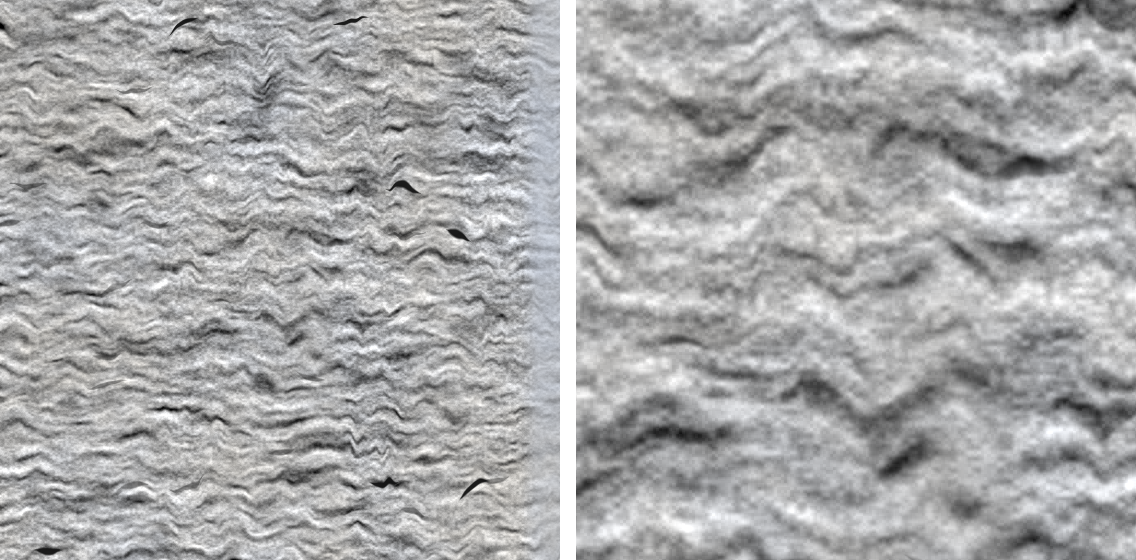
Left: the whole. Right: its middle third, enlarged.
Reproduce this texture procedurally as a WebGL 2 fragment shader.

```glsl
#version 300 es
precision highp float;

uniform vec2 u_resolution;
out vec4 outColor;

float hash(vec2 p) {
    vec3 q = fract(vec3(p.xyx) * 0.1031);
    q += dot(q, q.yzx + 33.33);
    return fract((q.x + q.y) * q.z);
}

float noise(vec2 p) {
    vec2 cell = floor(p);
    vec2 f = fract(p);
    f = f * f * (3.0 - 2.0 * f);
    float low = mix(hash(cell), hash(cell + vec2(1, 0)), f.x);
    float high = mix(hash(cell + vec2(0, 1)), hash(cell + vec2(1, 1)), f.x);
    return mix(low, high, f.y);
}

// Noise centred on zero, offset by a seed
float signedNoise(vec2 p, float seed) {
    return noise(p + seed * 17.31) - 0.5;
}

// Bends flat layers into irregular chevrons, tighter inside the columns
vec2 ripple(vec2 p, float column) {
    float bend = 0.026 * signedNoise(p * vec2(23.0, 11.0), 1.0);
    bend += 0.011 * signedNoise(p * vec2(52.0, 28.0), 2.0);
    bend += 0.010 * column * signedNoise(p * vec2(85.0, 20.0), 3.0);
    return p + vec2(0.0, bend);
}

float layerHeight(vec2 p) {
    return 0.6 * noise(p * vec2(21.0, 62.0) + 5.0)
         + 0.4 * noise(p * vec2(48.0, 135.0) + 9.0);
}

// Difference across a short diagonal step, lit from above
float relief(vec2 p) {
    vec2 halfStep = vec2(0.0015, 0.0045);
    return layerHeight(p - halfStep) - layerHeight(p + halfStep);
}

// Tapered, slightly bowed lens
float slit(vec2 p, vec2 halfSize, float angle, float bow) {
    float c = cos(angle);
    float s = sin(angle);
    vec2 q = vec2(c * p.x + s * p.y, c * p.y - s * p.x);
    q.x /= halfSize.x;
    q.y = q.y / halfSize.y + bow * q.x * q.x;
    return smoothstep(0.0, 0.55, 1.0 - q.x * q.x - abs(q.y));
}

// Scattered gashes: most are faint, a few are deep, some are pale
float slits(vec2 p, float light) {
    for (int i = 0; i < 26; i++) {
        float id = float(i);
        vec2 center = vec2(hash(vec2(id, 3.0)) * 0.93, hash(vec2(id, 8.0)));
        float size = hash(vec2(id, 14.0));
        float angle = 0.9 * (hash(vec2(id, 21.0)) - 0.38);
        float bow = hash(vec2(id, 27.0)) - 0.5;
        vec2 halfSize = vec2(mix(0.024, 0.042, size), mix(0.009, 0.005, size));
        bool deep = i % 4 == 0;
        bool pale = i % 9 == 5;
        float strength = deep ? 0.95 : 0.42;
        float shape = slit(p - center, halfSize, angle, bow);
        float rim = slit(p - center + vec2(0.0, 0.010), halfSize, angle, bow);
        light += 0.10 * rim * (1.0 - shape);
        light = mix(light, pale ? 0.94 : 0.07, shape * strength);
    }
    return light;
}

void main() {
    vec2 uv = gl_FragCoord.xy / u_resolution;
    float column = smoothstep(0.45, 0.75, noise(vec2(uv.x * 9.0, uv.y * 1.5 + 40.0)));
    float margin = smoothstep(0.925, 0.965, uv.x);
    vec2 p = ripple(uv, column);

    // Layered relief with deeper shadows than highlights
    float slope = relief(p);
    float shadow = min(slope, 0.0);
    float surface = 0.52 * slope - 0.6 * shadow * shadow;
    surface -= 0.21 * smoothstep(0.60, 0.90, noise(p * vec2(17.0, 56.0) + 31.0));
    surface += 0.07 * signedNoise(p * vec2(14.0, 190.0), 4.0);
    surface += 0.10 * signedNoise(uv * vec2(5.0, 9.0), 5.0);
    surface *= mix(1.0, 0.4, margin);

    // Fine grain
    float grain = 0.19 * signedNoise(uv * vec2(210.0, 290.0), 6.0);
    grain += 0.05 * (hash(floor(uv * 512.0)) - 0.5);
    grain *= mix(1.0 + 0.3 * column, 0.5, margin);

    float light = slits(p, 0.705 + 0.03 * margin + surface + grain);

    // Cool and warm drifts over neutral grey
    float coolness = signedNoise(uv * vec2(8.0, 5.0), 7.0) + 0.45 * signedNoise(p * vec2(30.0, 50.0), 8.0);
    coolness += 0.15 * column + 0.6 * margin;
    vec3 tint = 1.0 + coolness * vec3(-0.025, 0.0, 0.045);
    outColor = vec4(clamp(light * tint, 0.0, 1.0), 1.0);
}
```
